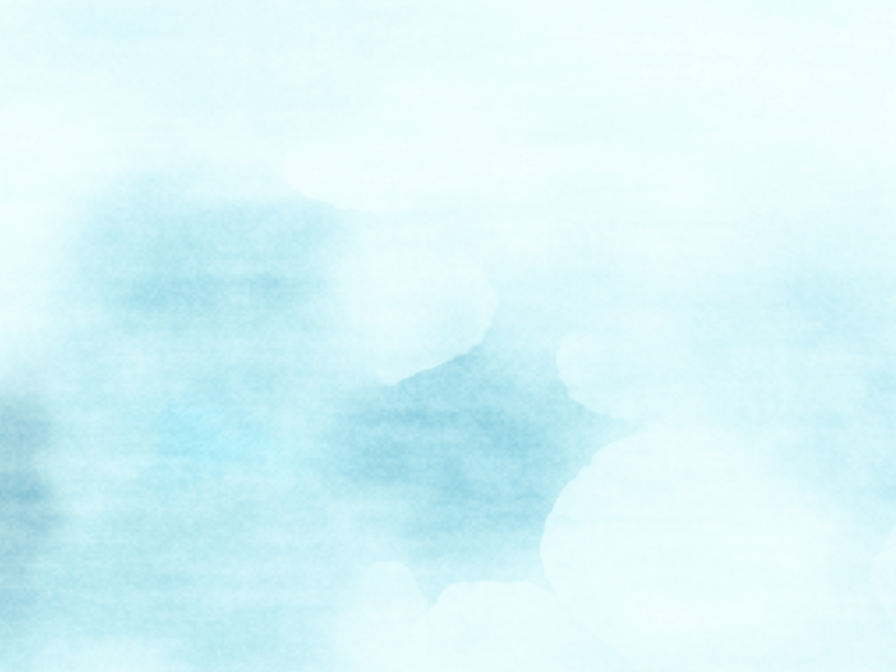
Reproduce this background procedurally as a Shadertoy shader.

```glsl
// Pale cyan watercolour washes with crisp drying edges on grainy paper.

const vec3 PAPER = vec3(0.955, 0.995, 1.0);
const vec3 PIGMENT_DEPTH = vec3(0.35, 0.155, 0.10);  // light absorbed at full density
const vec3 PIGMENT_CURVE = vec3(1.0, 1.5, 1.5);
const vec3 CYAN_TINT = vec3(-0.035, 0.012, 0.025);
const vec3 EDGE_SHADE = vec3(0.03, 0.05, 0.05);
const float BASE_DENSITY = 0.05;
const float LOWER_DENSITY = 0.13;
const float WASH_WARP = 0.22;
const float BLOOM_WARP = 0.10;
const float CLOUDS = 0.16;
const float STREAKS = 0.34;
const float GRAIN = 0.26;
const float CRISP = 0.003;
const float BLURRED = 0.06;

// Ellipses: centre.xy, radius.xy, in units of the canvas height
const int WASHES = 12;
const vec4 WASH[WASHES] = vec4[](
    vec4(0.304, 0.620, 0.19, 0.14), vec4(0.372, 0.375, 0.42, 0.22),
    vec4(0.680, 0.306, 0.18, 0.14), vec4(0.747, 0.190, 0.15, 0.10),
    vec4(0.780, 0.410, 0.16, 0.08), vec4(0.340, 0.323, 0.14, 0.06),
    vec4(-0.02, 0.250, 0.08, 0.18), vec4(0.120, 0.080, 0.33, 0.15),
    vec4(1.280, 0.390, 0.15, 0.25), vec4(1.350, 0.320, 0.06, 0.12),
    vec4(0.250, 0.950, 0.42, 0.13), vec4(1.000, 0.520, 0.38, 0.22));
const float WASH_DENSITY[WASHES] = float[](
    0.40, 0.37, 0.26, 0.26, 0.20, 0.20, 0.42, 0.36, 0.18, 0.22, 0.13, 0.12);

const int BLOOMS = 7;
const vec4 BLOOM[BLOOMS] = vec4[](
    vec4(0.538, 0.774, 0.118, 0.100), vec4(0.590, 0.531, 0.148, 0.108),
    vec4(0.929, 0.479, 0.100, 0.090), vec4(1.016, 0.184, 0.205, 0.190),
    vec4(0.738, 0.028, 0.130, 0.095), vec4(0.564, 0.062, 0.078, 0.090),
    vec4(1.372, 0.149, 0.070, 0.080));
const float BLOOM_LIFT[BLOOMS] = float[](0.70, 0.55, 0.45, 0.62, 0.68, 0.50, 0.40);
// Side of each bloom where the edge dries hard
const vec2 CRISP_SIDE[BLOOMS] = vec2[](
    vec2(-0.7, -0.7), vec2(0.7, -0.7), vec2(-0.8, -0.6), vec2(-1.0, 0.1),
    vec2(-0.2, 1.0), vec2(0.6, 0.8), vec2(-1.0, 0.1));

float hash(vec2 p) {
    return fract(sin(dot(p, vec2(127.1, 311.7))) * 43758.5453);
}

float noise(vec2 p) {
    vec2 cell = floor(p), f = fract(p);
    f = f * f * (3.0 - 2.0 * f);
    return mix(mix(hash(cell), hash(cell + vec2(1, 0)), f.x),
               mix(hash(cell + vec2(0, 1)), hash(cell + vec2(1, 1)), f.x), f.y);
}

float fbm(vec2 p) {
    float sum = 0.0, amplitude = 0.5;
    for (int i = 0; i < 5; i++) {
        sum += amplitude * noise(p);
        p = p * 2.03 + 17.3;
        amplitude *= 0.5;
    }
    return sum / 0.96875;
}

// Soft ellipse with a rounded top
float softEllipse(vec2 p, vec4 e) {
    float d = length((p - e.xy) / e.zw);
    return exp(-d * d * d);
}

// Approximate signed distance, positive inside
float insideEllipse(vec2 p, vec4 e) {
    return (1.0 - length((p - e.xy) / e.zw)) * min(e.z, e.w);
}

void mainImage(out vec4 fragColor, in vec2 fragCoord) {
    vec2 p = fragCoord / iResolution.y;
    vec2 wobble = vec2(fbm(p * 6.0), fbm(p * 6.0 + 41.0)) - 0.5;
    vec2 washPos = p + WASH_WARP * wobble;
    vec2 bloomPos = p + BLOOM_WARP * wobble;

    // Layered washes
    float density = LOWER_DENSITY * smoothstep(0.80, 0.35, p.y);
    for (int i = 0; i < WASHES; i++)
        density += WASH_DENSITY[i] * softEllipse(washPos, WASH[i]);

    // Blooms lift pigment, hard on one side and melting away on the other
    for (int i = 0; i < BLOOMS; i++) {
        vec2 outward = normalize(bloomPos - BLOOM[i].xy + 1e-5);
        float facing = smoothstep(-0.2, 0.6, dot(outward, CRISP_SIDE[i]));
        float softness = mix(BLURRED, CRISP, facing);
        float d = insideEllipse(bloomPos, BLOOM[i]);
        density *= 1.0 - BLOOM_LIFT[i] * smoothstep(-softness, softness, d);
    }

    // Mottling, brush streaks and paper grain
    density = BASE_DENSITY + density * (0.55 + 0.9 * fbm(p * 9.0 + 5.0));
    float cloud = fbm(p * vec2(5.0, 11.0) + 23.0) - 0.5;
    float streak = fbm(p * vec2(5.0, 45.0)) - 0.5;
    float grain = 0.6 * noise(p * 190.0) + 0.4 * noise(p * 95.0 + 9.0) - 0.5;
    density += CLOUDS * cloud + (STREAKS * streak + GRAIN * grain) * (0.18 + density);
    density = clamp(density, 0.0, 1.1);

    // Pigment colour with a vivid patch and a grey left edge
    vec3 color = PAPER - PIGMENT_DEPTH * pow(vec3(density), PIGMENT_CURVE);
    color += CYAN_TINT * softEllipse(washPos, WASH[5]);
    color -= EDGE_SHADE * softEllipse(washPos, WASH[6]);
    fragColor = vec4(clamp(color, 0.0, 1.0), 1.0);
}
```
